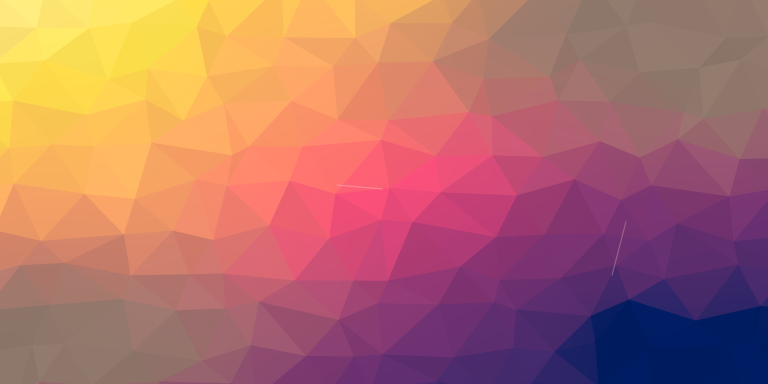
Write a Shadertoy shader that draws this background.

```glsl
const vec2 GRID = vec2(7.2, 9.6); // mesh cells per canvas height
const vec2 SHIFT = vec2(0.0, 0.15); // mesh phase in cells

vec2 hash22(vec2 p) {
    vec3 q = fract(p.xyx * vec3(0.1031, 0.1030, 0.0973));
    q += dot(q, q.yzx + 33.33);
    return fract((q.xx + q.yz) * q.zy);
}

// Bent diagonal ramp from yellow to violet, with taupe sides and a navy corner
vec3 gradient(vec2 p) {
    const float stops[10] = float[10](0.0, 0.17, 0.3, 0.42, 0.5, 0.57, 0.64, 0.71, 0.78, 0.92);
    const vec3 ramp[10] = vec3[10](
        vec3(1.0, 0.91, 0.52), vec3(1.0, 0.88, 0.28), vec3(1.0, 0.68, 0.39),
        vec3(1.0, 0.47, 0.43), vec3(0.97, 0.31, 0.47), vec3(0.83, 0.26, 0.47),
        vec3(0.58, 0.21, 0.45), vec3(0.44, 0.19, 0.44), vec3(0.31, 0.17, 0.43),
        vec3(0.13, 0.14, 0.41));
    vec2 uv = vec2(0.5 * p.x, 1.0 - p.y);
    float along = 0.5 * (uv.x + uv.y);
    float across = uv.x - uv.y;

    // Bend the ramp near the sides and along the top
    float lag = smoothstep(0.1, 0.4, -across) * (1.0 - smoothstep(0.5, 0.6, along));
    float leftPush = (1.0 - smoothstep(0.0, 0.22, uv.x)) * smoothstep(0.05, 0.38, uv.y);
    float topPush = smoothstep(0.2, 0.28, uv.x) * (1.0 - smoothstep(0.35, 0.55, uv.x))
        * (1.0 - smoothstep(0.05, 0.3, uv.y));
    float rightPush = smoothstep(0.1, 0.3, across) * smoothstep(0.45, 0.55, along);
    along += 0.085 * leftPush + 0.06 * topPush + 0.02 * rightPush - 0.045 * lag;
    along -= 0.08 * smoothstep(0.75, 1.0, uv.x);

    vec3 color = ramp[0];
    for (int i = 1; i < 10; i++) {
        float t = (along - stops[i - 1]) / (stops[i] - stops[i - 1]);
        color = mix(color, ramp[i], clamp(t, 0.0, 1.0));
    }
    float start = mix(0.28, 0.18, uv.x);
    float band = smoothstep(start, start + 0.2, along) * (1.0 - smoothstep(0.55, 0.73, along));
    float side = smoothstep(0.05, across > 0.0 ? 0.7 : 0.8, abs(across));
    color = mix(color, vec3(0.56, 0.47, 0.42), band * side);

    float navy = smoothstep(0.71, 0.8, uv.x) * smoothstep(0.73, 0.85, uv.y);
    return mix(color, vec3(0.0, 0.11, 0.38), navy);
}

// Staggered rows with jitter
vec2 meshVertex(vec2 id) {
    vec2 jitter = vec2(0.7, 0.56) * (hash22(id + 40.0) - 0.5);
    return (id + vec2(0.5 * mod(id.y, 2.0), 0.0) + jitter - SHIFT) / GRID;
}

// Signed distance to the line a-b, positive on its right
float edgeDistance(vec2 p, vec2 a, vec2 b) {
    vec2 e = normalize(b - a);
    return dot(p - a, vec2(e.y, -e.x));
}

// Adds one counterclockwise facet: colour in rgb, coverage in a
void addFacet(inout vec4 sum, vec2 p, vec2 a, vec2 b, vec2 c, float px) {
    float d = max(edgeDistance(p, a, b), max(edgeDistance(p, b, c), edgeDistance(p, c, a)));
    float cover = clamp(0.5 - d / px, 0.0, 1.0);
    if (cover <= 0.0) return;
    vec2 center = (a + b + c) / 3.0;
    float shade = 0.065 * (hash22(floor(center * 900.0)).x - 0.5);
    vec3 color = gradient(mix(p, center, 0.88)) * (1.0 + shade);
    sum += cover * vec4(color, 1.0);
}

float hairline(vec2 p, vec2 a, vec2 b, float px) {
    vec2 e = b - a;
    float d = length(p - a - e * clamp(dot(p - a, e) / dot(e, e), 0.0, 1.0));
    return 1.0 - smoothstep(0.0, 0.0005 + px, d);
}

void mainImage(out vec4 fragColor, in vec2 fragCoord) {
    vec2 p = fragCoord / iResolution.xy * vec2(2.0, 1.0);
    float px = 1.0 / iResolution.y;
    vec2 cell = floor(p * GRID + SHIFT);

    // Jittered quads, each split along its shorter diagonal
    vec4 sum = vec4(0.0);
    for (int y = -1; y <= 1; y++) {
        for (int x = -2; x <= 1; x++) {
            vec2 id = cell + vec2(x, y);
            vec2 a = meshVertex(id);
            vec2 b = meshVertex(id + vec2(1, 0));
            vec2 c = meshVertex(id + vec2(1, 1));
            vec2 d = meshVertex(id + vec2(0, 1));
            if (distance(a, c) < distance(b, d)) {
                addFacet(sum, p, a, b, c, px);
                addFacet(sum, p, a, c, d, px);
            } else {
                addFacet(sum, p, a, b, d, px);
                addFacet(sum, p, b, c, d, px);
            }
        }
    }
    vec3 color = sum.a > 0.0 ? sum.rgb / sum.a : gradient(p);

    // Two faint bright seams
    float seam = hairline(p, vec2(0.878, 0.518), vec2(0.995, 0.508), px);
    seam = max(seam, 0.8 * hairline(p, vec2(1.630, 0.422), vec2(1.594, 0.284), px));
    color = mix(color, vec3(1.0, 0.82, 0.82), 0.35 * seam);

    fragColor = vec4(color, 1.0);
}
```
